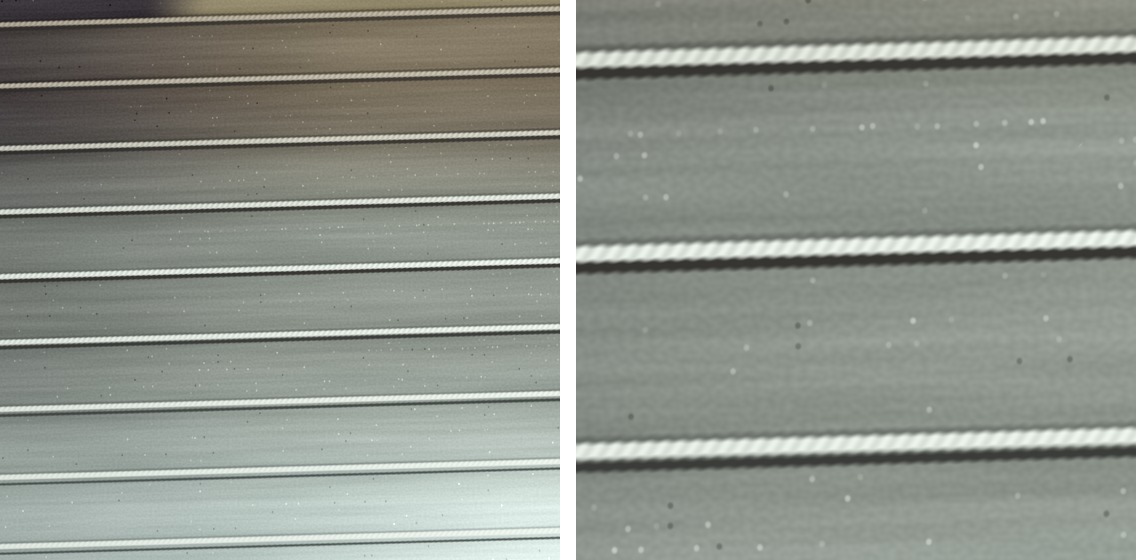
Left, the full canvas; right, a detail of the centre.
Reproduce this texture procedurally as a WebGL 2 fragment shader.

```glsl
#version 300 es
precision highp float;
// Brushed metal shutter: nine tilted slat seams with bright ridges, dark grooves and fine specks.

#define FIRST_SEAM 0.0443   // depth of the top seam at the left edge
#define SEAM_PITCH 0.1085   // distance between the first seams
#define PITCH_GROWTH 0.001  // widening of the pitch with each seam
#define TILT 0.0285         // rise of the seams from left to right
#define RIDGE_HALF 0.0040   // half width of the bright ridge
#define TWIST_FREQ 105.0    // ripples along a ridge
#define STREAK_GAIN 0.045   // strength of the brushed streaks
#define GRAIN_GAIN 0.035    // strength of the fine grain
#define SPECK_COLS 130.0    // speck cells across
#define SPECK_ROWS 9.0      // speck rows in each slat

uniform vec2 u_resolution;
out vec4 fragColor;

float hash(vec2 p) {
  vec3 q = fract(vec3(p.xyx) * 0.1031);
  q += dot(q, q.yzx + 33.33);
  return fract((q.x + q.y) * q.z);
}

float cornerGradient(vec2 cell, vec2 offset) {
  float angle = 6.2832 * hash(cell);
  return dot(vec2(cos(angle), sin(angle)), offset);
}

float gradientNoise(vec2 p) {
  vec2 i = floor(p), f = fract(p);
  vec2 u = f * f * f * (f * (f * 6.0 - 15.0) + 10.0);
  vec2 e = vec2(1.0, 0.0);
  float low = mix(cornerGradient(i, f), cornerGradient(i + e, f - e), u.x);
  float high = mix(cornerGradient(i + e.yx, f - e.yx), cornerGradient(i + 1.0, f - 1.0), u.x);
  return mix(low, high, u.y);
}

// Soft-edged stripe around zero
float stripe(float d, float halfWidth, float soft) {
  return 1.0 - smoothstep(halfWidth - soft, halfWidth + soft, abs(d));
}

float seamDepth(float i) {
  return FIRST_SEAM + SEAM_PITCH * i + PITCH_GROWTH * i * i;
}

float seamIndex(float depth) {
  float root = SEAM_PITCH * SEAM_PITCH + 4.0 * PITCH_GROWTH * (depth - FIRST_SEAM);
  return (sqrt(root) - SEAM_PITCH) / (2.0 * PITCH_GROWTH);
}

vec3 ramp(vec3 top, vec3 middle, vec3 bottom, float t) {
  return mix(mix(top, middle, smoothstep(0.12, 0.45, t)), bottom, smoothstep(0.55, 1.0, t));
}

// Broad light: shaded warm top, neutral middle, pale cool bottom
vec3 slatLight(float x, float t, float index) {
  vec3 left = ramp(vec3(0.27, 0.25, 0.25), vec3(0.44, 0.46, 0.44), vec3(0.64, 0.69, 0.67), t);
  vec3 right = ramp(vec3(0.51, 0.47, 0.39), vec3(0.56, 0.59, 0.555), vec3(0.74, 0.80, 0.78), t);
  vec3 color = mix(left, right, smoothstep(-0.1, 0.7, x));
  color -= vec3(0.05, 0.055, 0.045) * exp(-pow((t - 0.21) / 0.08, 2.0));
  color += 0.17 * smoothstep(0.45, 1.05, x) * smoothstep(0.68, 1.0, t);
  // Cast shadow and warm glow above the first seam
  vec3 overhang = mix(vec3(0.22, 0.20, 0.22), vec3(0.57, 0.53, 0.42), smoothstep(0.25, 0.38, x));
  return mix(color, overhang, 1.0 - smoothstep(-0.12, 0.03, index));
}

// Broken rows of pale and dark dots on the slats
float specks(float x, float index) {
  vec2 p = vec2(x * SPECK_COLS, index * SPECK_ROWS);
  vec2 cell = floor(p);
  float chance = hash(cell + 17.0);
  vec2 jitter = vec2(hash(cell + 5.0) - 0.5, 0.25 * (hash(cell + 9.0) - 0.5));
  vec2 d = (fract(p) - 0.5 - 0.5 * jitter) * vec2(1.0, 1.5);
  float dot_ = 1.0 - smoothstep(0.08, 0.34, length(d));
  float rowDensity = pow(hash(vec2(cell.y, 41.0)), 3.0);
  float middle = exp(-pow((index - 3.8) / 2.2, 2.0));
  float density = 0.025 + 0.5 * rowDensity * middle * smoothstep(0.05, 0.75, x);
  float pale = step(1.0 - density, chance) * (0.05 + 0.13 * hash(cell + 3.0));
  float dark = step(chance, 0.014) * 0.14;
  return dot_ * (pale - dark);
}

void main() {
  vec2 uv = gl_FragCoord.xy / u_resolution;
  float soft = max(0.0021, 0.8 / u_resolution.y);
  float t = 1.0 - uv.y;
  float depth = t + TILT * uv.x;
  float index = seamIndex(depth);
  float seam = round(index);
  float d = depth - seamDepth(seam);

  // Slat surface with brushed streaks, grain and specks
  vec3 color = slatLight(uv.x, t, index);
  float streaks = gradientNoise(vec2(uv.x * 2.5, depth * 75.0))
                + 0.6 * gradientNoise(vec2(uv.x * 7.0, depth * 190.0) + 31.0);
  float grain = gradientNoise(uv * vec2(210.0, 260.0));
  float cloud = gradientNoise(uv * vec2(3.0, 9.0) + 7.0);
  color += STREAK_GAIN * streaks + GRAIN_GAIN * grain + 0.025 * cloud;
  color += 0.022 * sin(6.2832 * (fract(index) - 0.3));
  color += specks(uv.x, index) * smoothstep(0.010, 0.022, abs(d));

  // Seam: thin warm cord at the top, splitting into ridge and groove lower down
  float lower = smoothstep(0.0, 4.0, seam);
  float split = smoothstep(3.5, 7.5, seam);
  float twist = sin(6.2832 * (uv.x * TWIST_FREQ + d * 70.0));
  float wobble = d + 0.0004 * twist * (1.0 - 0.5 * split);
  float upperEdge = stripe(wobble + 0.0068, 0.0018, soft);
  float groove = stripe(wobble - mix(0.0078, 0.0125, split), mix(0.0036, 0.0019, split), soft);
  float lip = stripe(wobble - 0.0075, 0.0025, soft) * split;
  float ridge = stripe(wobble, RIDGE_HALF + 0.0005 * lower, soft);
  vec3 grooveColor = mix(vec3(0.17, 0.16, 0.15), vec3(0.24, 0.27, 0.26), split);
  vec3 ridgeColor = mix(vec3(0.72, 0.69, 0.62), vec3(0.91, 0.94, 0.91), lower);
  ridgeColor += 0.05 * twist * (1.0 - 0.6 * split) + 0.05 * (uv.x - 0.5);
  color *= 1.0 - upperEdge * mix(0.32, 0.18, lower);
  color = mix(color, color * 0.92 + 0.03, lip);
  color = mix(color, grooveColor, groove * mix(0.72, 0.88, lower));
  color = mix(color, ridgeColor, ridge * 0.94);
  fragColor = vec4(clamp(color, 0.0, 1.0), 1.0);
}
```
